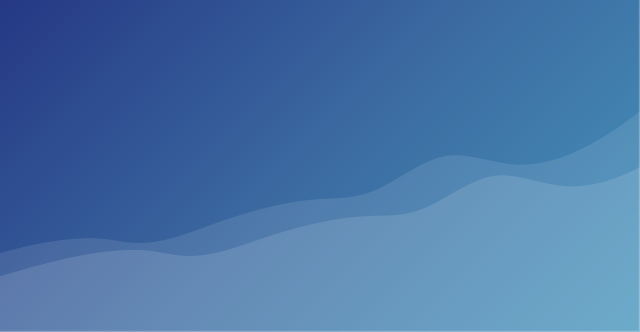
This background is drawn by a WebGL 2 fragment shader. Its source:

```glsl
#version 300 es
precision highp float;

uniform vec2 u_resolution;
out vec4 fragColor;

#define DEEP_BLUE vec3(0.145, 0.220, 0.520)
#define MID_BLUE vec3(0.234, 0.420, 0.632)
#define TEAL_BLUE vec3(0.275, 0.584, 0.740)
#define BACK_VEIL 0.10
#define FRONT_VEIL 0.12
#define FRONT_SHIFT 0.0755
#define FRONT_DROP 0.026
#define FRONT_TILT 0.044
#define RIM_VEIL 0.25
#define RIM_WIDTH 0.0035

// Crest knots: position, height, slope
const int KNOTS = 9;
const vec3 crest[KNOTS] = vec3[KNOTS](
    vec3(-0.104, 0.1775, 0.576), vec3(0.143, 0.2825, 0.0),
    vec3(0.2175, 0.268, 0.0), vec3(0.3516, 0.3375, 0.65),
    vec3(0.5143, 0.402, 0.06), vec3(0.5924, 0.4325, 0.94),
    vec3(0.7096, 0.5325, 0.0), vec3(0.8138, 0.504, 0.0),
    vec3(1.0, 0.665, 1.5));

// Cubic Hermite segment between two knots
float hermite(vec3 a, vec3 b, float x) {
    float span = b.x - a.x;
    float t = (x - a.x) / span;
    float s = 1.0 - t;
    return s * s * ((1.0 + 2.0 * t) * a.y + t * span * a.z)
         + t * t * ((1.0 + 2.0 * s) * b.y - s * span * b.z);
}

float waveHeight(float x) {
    float height = crest[0].y;
    for (int i = 0; i < KNOTS - 1; i++) {
        if (x >= crest[i].x) height = hermite(crest[i], crest[i + 1], x);
    }
    return height;
}

// Antialiased coverage below a curve
float below(float height, float y) {
    return clamp((height - y) * u_resolution.y + 0.5, 0.0, 1.0);
}

// Diagonal three-stop gradient from the upper left
vec3 sky(vec2 uv) {
    float aspect = u_resolution.x / u_resolution.y;
    float t = (uv.x * aspect + 1.0 - uv.y) / (aspect + 1.0);
    vec3 color = mix(DEEP_BLUE, MID_BLUE, clamp(t * 2.0, 0.0, 1.0));
    return mix(color, TEAL_BLUE, clamp(t * 2.0 - 1.0, 0.0, 1.0));
}

void main() {
    vec2 uv = gl_FragCoord.xy / u_resolution;
    vec3 color = sky(uv);

    // Two translucent white waves, the front one shifted and lowered
    float back = waveHeight(uv.x);
    float front = waveHeight(uv.x - FRONT_SHIFT) - FRONT_DROP - FRONT_TILT * uv.x;
    color = mix(color, vec3(1.0), BACK_VEIL * below(back, uv.y));
    color = mix(color, vec3(1.0), FRONT_VEIL * below(front, uv.y));

    // Pale hairline rim along the bottom and right sides
    float toRight = (1.0 - uv.x) * u_resolution.x / u_resolution.y;
    float rim = below(RIM_WIDTH, min(uv.y, toRight));
    color = mix(color, vec3(1.0), RIM_VEIL * rim);

    fragColor = vec4(color, 1.0);
}
```
